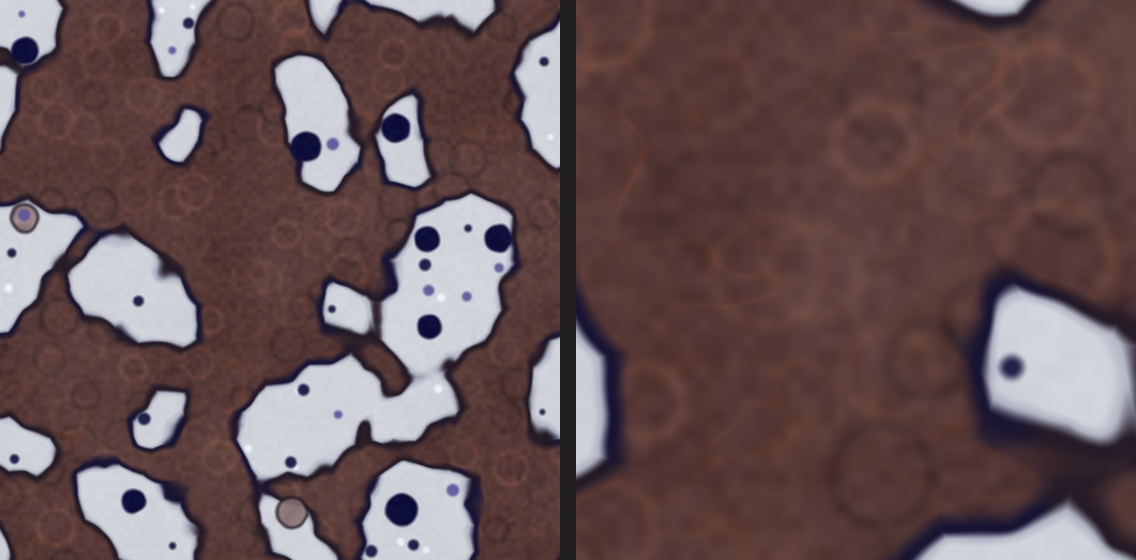
Left: the whole. Right: its middle third, enlarged.
Give the GLSL for this texture, as a three.js fragment shader.

```glsl
// Clumped brown blood cells with dark rims, pale gaps and scattered navy platelets.
varying vec2 vUv;

const vec3 PALE = vec3(0.815, 0.825, 0.855);
const vec3 HALO = vec3(0.43, 0.45, 0.58);
const vec3 BROWN = vec3(0.345, 0.232, 0.220);
const vec3 RUST = vec3(0.47, 0.275, 0.215);
const vec3 RIM = vec3(0.145, 0.105, 0.150);
const vec3 NAVY = vec3(0.055, 0.055, 0.230);
const vec3 VIOLET = vec3(0.36, 0.32, 0.60);
const vec3 GHOST = vec3(0.56, 0.47, 0.48);

const float GAP_GRID = 4.0;       // gaps across the canvas
const float GAP_MIN = 0.04;       // shortest and longest gap half length
const float GAP_MAX = 0.18;
const float GAP_BLEND = 0.03;     // how softly gaps merge
const float WARP = 0.055;         // bending of the gap outlines
const float CELL_GRID = 15.0;     // blood cells across the canvas
const float SCALLOP = 0.03;       // bulge of cells along the outline
const float RIM_WIDTH = 0.019;
const float SOFT = 0.004;         // edge blur

float hash(vec2 p) {
  return fract(sin(dot(p, vec2(127.1, 311.7))) * 43758.5453);
}

vec2 hash2(vec2 p) {
  return vec2(hash(p), hash(p + 37.3));
}

float noise(vec2 p) {
  vec2 i = floor(p), f = fract(p);
  f = f * f * (3.0 - 2.0 * f);
  return mix(mix(hash(i), hash(i + vec2(1.0, 0.0)), f.x),
             mix(hash(i + vec2(0.0, 1.0)), hash(i + 1.0), f.x), f.y);
}

float smoothMin(float a, float b, float k) {
  float h = max(k - abs(a - b), 0.0) / k;
  return min(a, b) - 0.25 * h * h * k;
}

float ellipse(vec2 p, vec2 radii) {
  float k0 = length(p / radii);
  float k1 = max(length(p / (radii * radii)), 0.001);
  return k0 * (k0 - 1.0) / k1;
}

// Distance into the clump: positive in brown, negative in a gap
float clumpDepth(vec2 p) {
  p += WARP * (vec2(noise(p * 8.0), noise(p * 8.0 + 51.0)) - 0.5);
  vec2 g = p * GAP_GRID + 0.37;
  float d = 1.0;
  for (int y = -1; y <= 1; y++) {
    for (int x = -1; x <= 1; x++) {
      vec2 id = floor(g) + vec2(float(x), float(y));
      vec2 q = (g - id - 0.5 - 0.65 * (hash2(id) - 0.5)) / GAP_GRID;
      float size = mix(GAP_MIN, GAP_MAX, fract(0.618 * (id.x + 4.0 * id.y)));
      float turn = 2.6 * (hash(id + 9.1) - 0.5);
      q = mat2(cos(turn), sin(turn), -sin(turn), cos(turn)) * q;
      float aspect = mix(0.42, 0.72, hash(id + 4.7));
      d = smoothMin(d, ellipse(q, size * vec2(aspect, 1.0)), GAP_BLEND);
    }
  }
  return d;
}

// Nearest cell centre (x) and summed faint cell outlines (y)
vec2 bloodCells(vec2 p) {
  vec2 g = p * CELL_GRID;
  float nearest = 2.0, rings = 0.0;
  for (int y = -1; y <= 1; y++) {
    for (int x = -1; x <= 1; x++) {
      vec2 id = floor(g) + vec2(float(x), float(y));
      float r = length(g - id - mix(vec2(0.1), vec2(0.9), hash2(id + 70.0)));
      float offset = (r - mix(0.3, 0.5, hash(id + 5.5))) / 0.075;
      nearest = min(nearest, r);
      rings += (hash(id + 2.2) - 0.5) * exp(-offset * offset);
    }
  }
  return vec2(nearest, rings);
}

// Distance to random discs whose centres lie within a range of clump depth
float discs(vec2 p, float grid, float seed, float chance, vec2 radii, vec2 depths) {
  vec2 id = floor(p * grid);
  vec2 key = id + seed;
  vec2 centre = (id + mix(vec2(0.22), vec2(0.78), hash2(key))) / grid;
  float depth = clumpDepth(centre);
  if (hash(key + 8.8) > chance || depth < depths.x || depth > depths.y) return 1.0;
  vec2 q = p - centre;
  q += 0.15 * radii.x * (vec2(noise(p * 60.0), noise(p * 60.0 + 7.0)) - 0.5);
  return length(q) - mix(radii.x, radii.y, hash(key + 3.3));
}

float cover(float d) {
  return 1.0 - smoothstep(-SOFT, SOFT, d);
}

void main() {
  vec2 p = vUv;
  vec2 cells = bloodCells(p);
  float depth = clumpDepth(p) + SCALLOP * (0.40 - cells.x) + 0.006 * (noise(p * 45.0) - 0.5);
  float grain = noise(p * 110.0) - 0.5;

  // Pale ground with bluish halo and rare bright flecks
  vec3 color = PALE + 0.025 * grain + 0.02 * (noise(p * 12.0) - 0.5);
  color += 0.12 * cover(discs(p, 22.0, 90.0, 0.07, vec2(0.004, 0.008), vec2(-1.0, -0.015)));
  color = mix(color, HALO, 0.4 * smoothstep(-0.011, 0.0, depth));

  // Brown clump with rusty curls, cell outlines and a dark rim
  float curl = noise(p * 36.0 + 2.5 * noise(p * 19.0));
  float ridge = 1.0 - smoothstep(0.0, 0.13, abs(curl - 0.5));
  vec3 clump = mix(BROWN, RUST, 0.38 * ridge * noise(p * 14.0 + 20.0));
  clump += cells.y * vec3(0.13, 0.075, 0.055) + 0.05 * grain + 0.05 * (noise(p * 10.0) - 0.5);
  vec3 rim = mix(RIM, NAVY, 0.6 * smoothstep(0.5, 0.8, noise(p * 17.0 + 3.0)));
  clump = mix(rim, clump, smoothstep(0.005, RIM_WIDTH, depth));
  color = mix(color, clump, smoothstep(-SOFT, SOFT, depth));

  // Translucent lone cells beside the clump
  float ghost = discs(p, 7.0, 30.0, 0.4, vec2(0.024, 0.032), vec2(-0.035, -0.008));
  vec3 ghostColor = mix(RIM, GHOST + 0.12 * (curl - 0.5), smoothstep(0.001, 0.009, -ghost));
  color = mix(color, ghostColor, 0.9 * cover(ghost));

  // Small and large platelets
  float small = discs(p, 14.0, 50.0, 0.42, vec2(0.004, 0.011), vec2(-1.0, -0.012));
  vec3 smallColor = mix(NAVY, VIOLET, step(0.6, hash(floor(p * 14.0))));
  color = mix(color, smallColor, 0.9 * cover(small));
  float large = discs(p, 6.0, 10.0, 0.6, vec2(0.020, 0.029), vec2(-1.0, -0.02));
  color = mix(color, NAVY + 0.03 * grain, cover(large));

  gl_FragColor = vec4(color, 1.0);
}
```
